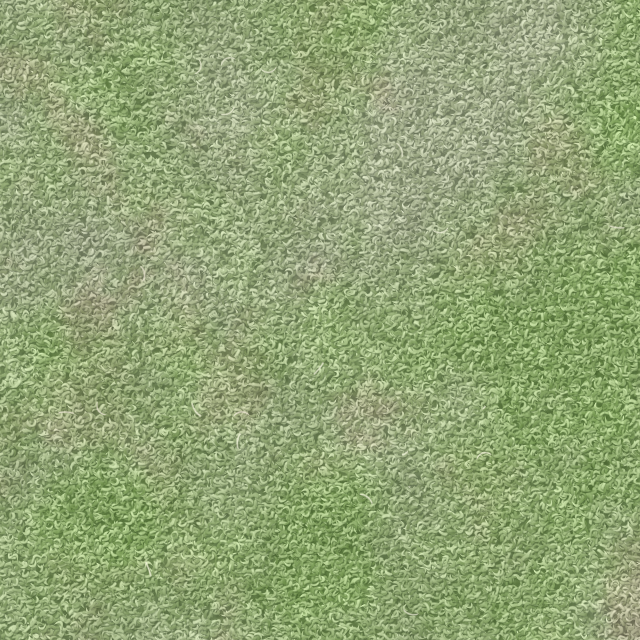
A Shadertoy shader for this texture:

```glsl
// Sunlit short turf: thousands of small bent blades painted over dark gaps,
// each with a soft cast shadow. Broad noise blends lush green into dry, pale
// patches, and a few bleached straws lie on the driest ground.

const float CELLS = 78.0;          // blade cells across the canvas
const int BLADES = 5;              // blades in each cell
const float HALF_LENGTH = 0.36;    // in cells
const float HALF_WIDTH = 0.165;    // in cells
const float SOFTNESS = 0.12;       // blade edge, in cells
const float LEAN = 0.45;           // mean blade angle in radians
const float SPREAD = 2.5;          // random range of angles
const vec2 SHADOW_SHIFT = vec2(0.09, -0.15);
const float SHADOW_STRENGTH = 0.52;
const float STRAW_CELLS = 15.0;

const vec3 LUSH_DARK = vec3(0.44, 0.57, 0.30);
const vec3 LUSH_LIGHT = vec3(0.77, 0.87, 0.63);
const vec3 DRY_DARK = vec3(0.55, 0.60, 0.45);
const vec3 DRY_LIGHT = vec3(0.83, 0.86, 0.74);
const vec3 LUSH_GAP = vec3(0.32, 0.43, 0.22);
const vec3 DRY_GAP = vec3(0.42, 0.46, 0.36);
const vec3 BARE_TINT = vec3(0.045, -0.025, 0.015);
const vec3 STRAW = vec3(0.90, 0.91, 0.81);

vec4 hash4(vec3 p) {
    vec4 q = fract(p.xyzx * vec4(0.1031, 0.1030, 0.0973, 0.1099));
    q += dot(q, q.wzxy + 33.33);
    return fract((q.xxyz + q.yzzw) * q.zywx);
}

float noise(vec2 p) {
    vec2 i = floor(p), f = fract(p);
    f = f * f * (3.0 - 2.0 * f);
    float a = hash4(vec3(i, 7.0)).x;
    float b = hash4(vec3(i + vec2(1, 0), 7.0)).x;
    float c = hash4(vec3(i + vec2(0, 1), 7.0)).x;
    float d = hash4(vec3(i + vec2(1, 1), 7.0)).x;
    return mix(mix(a, b, f.x), mix(c, d, f.x), f.y);
}

float fbm(vec2 p) {
    float sum = 0.0, amp = 0.5;
    for (int i = 0; i < 4; i++) {
        sum += amp * noise(p);
        p = mat2(0.8, -0.6, 0.6, 0.8) * p * 2.1 + 11.7;
        amp *= 0.5;
    }
    return sum / 0.9375;
}

float segment(vec2 p, vec2 a, vec2 b) {
    vec2 ab = b - a;
    return length(p - a - ab * clamp(dot(p - a, ab) / dot(ab, ab), 0.0, 1.0));
}

// Signed distance to a bent capsule centred on the origin
float bladeDistance(vec2 p, float angle, float halfLength, float bend, float radius) {
    float c = cos(angle), s = sin(angle);
    p = vec2(c * p.x + s * p.y, c * p.y - s * p.x);
    p.y += bend * (p.x * p.x / halfLength - 0.4 * halfLength);
    p.x -= clamp(p.x, -halfLength, halfLength);
    return length(p) - radius;
}

// Worn diagonal band, dry upper ground and a dry lower right corner
float dryness(vec2 uv) {
    float band = min(segment(uv, vec2(0.0, 0.63), vec2(0.48, 0.55)),
                     segment(uv, vec2(0.48, 0.55), vec2(0.88, 0.94)));
    float dry = 0.55 * exp(-band * band * 65.0);
    dry += 0.30 * smoothstep(0.42, 0.75, uv.y) * (1.0 - smoothstep(0.55, 0.95, uv.x));
    dry += 0.45 * smoothstep(0.30, 0.0, length(uv - vec2(1.0, 0.08)));
    return clamp(dry + 0.22 + 1.5 * (fbm(uv * 6.0) - 0.5), 0.0, 1.0);
}

void mainImage(out vec4 fragColor, in vec2 fragCoord) {
    vec2 uv = fragCoord / iResolution.y;
    float dry = dryness(uv);
    float edge = max(SOFTNESS, 0.7 * CELLS / iResolution.y);

    // Dark ground between blades
    vec3 darkTone = mix(LUSH_DARK, DRY_DARK, dry);
    vec3 lightTone = mix(LUSH_LIGHT, DRY_LIGHT, dry);
    vec3 gap = mix(LUSH_GAP, DRY_GAP, dry);
    vec3 color = mix(gap, darkTone, 0.7 * noise(uv * 130.0));

    // Overlapping blades, painted in a fixed order
    vec2 p = uv * CELLS;
    float lean = LEAN + 1.6 * (noise(uv * 9.0 + 3.0) - 0.5);
    for (int y = -1; y <= 1; y++)
    for (int x = -1; x <= 1; x++)
    for (int k = 0; k < BLADES; k++) {
        vec2 cell = floor(p) + vec2(x, y);
        vec4 place = hash4(vec3(cell, float(k) + 1.0));
        vec4 look = hash4(vec3(cell, float(k) + 21.0));
        vec2 q = p - cell - place.xy;
        float angle = lean + SPREAD * (place.z - 0.5);
        float len = HALF_LENGTH * mix(0.6, 1.15, place.w);
        float bend = 1.4 * (look.y - 0.5);
        float radius = HALF_WIDTH * mix(0.75, 1.15, look.z);
        float shade = bladeDistance(q - SHADOW_SHIFT, angle, len, bend, radius);
        float body = bladeDistance(q, angle, len, bend, radius);
        color = mix(color, gap, SHADOW_STRENGTH * smoothstep(edge, -edge, shade));
        float light = clamp(0.12 + 0.88 * look.x + 0.5 * dot(q, vec2(-0.4, 0.9)), 0.0, 1.1);
        color = mix(color, mix(darkTone, lightTone, light), smoothstep(edge, -edge, body));
    }

    // Sparse bleached straws
    vec2 s = uv * STRAW_CELLS;
    vec4 straw = hash4(vec3(floor(s), 51.0));
    float strawShape = bladeDistance(fract(s) - mix(vec2(0.3), vec2(0.7), straw.xy),
                                     6.28 * straw.z, 0.16, straw.x - 0.5, 0.018);
    float strawEdge = max(0.022, 0.7 * STRAW_CELLS / iResolution.y);
    float strawMask = smoothstep(strawEdge, -strawEdge, strawShape);
    color = mix(color, STRAW, 0.85 * strawMask * step(straw.w, 0.22 * dry));

    // Bare pinkish spots, broad light changes and fine grain
    color += BARE_TINT * dry * smoothstep(0.52, 0.75, fbm(uv * 8.0 + 40.0));
    color *= 1.0 + 0.14 * (fbm(uv * 14.0 + 20.0) - 0.5);
    color += 0.07 * (noise(uv * 250.0) - 0.5);
    fragColor = vec4(clamp(color, 0.0, 1.0), 1.0);
}
```
